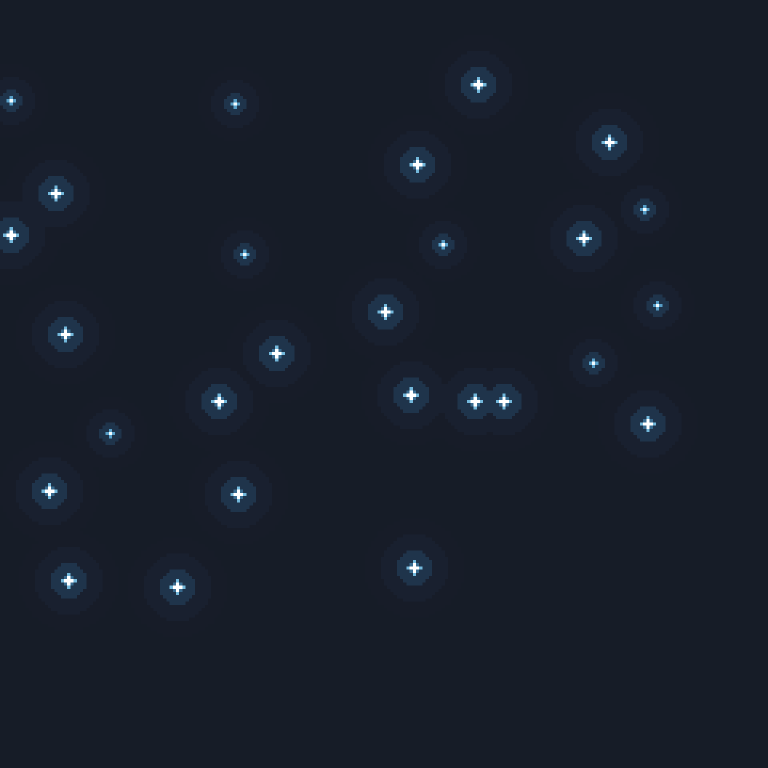
Reproduce this background procedurally as a WebGL 2 fragment shader.

```glsl
#version 300 es
precision highp float;

uniform vec2 u_resolution;
out vec4 fragColor;

const float GRID = 240.0;
const int STARS = 27;

// Cell of a star, spread evenly with a wavy offset
vec2 starCell(int index) {
    bool twin = index == 25;
    float n = float(twin ? index - 1 : index);
    vec2 p = fract(0.5 + n * vec2(0.7549, 0.5698));
    p += 0.025 * sin(n * vec2(5.1, 3.7) + vec2(0.0, 1.3));
    p.x = clamp(p.x, 0.015, 0.985);

    // The lower edge of the field rises towards the right
    float horizon = mix(0.2, 0.42, smoothstep(0.5, 0.68, p.x));
    p.y = mix(horizon, 0.95, clamp(p.y, 0.0, 1.0));
    return floor(p * GRID) + (twin ? vec2(9.0, 0.0) : vec2(0.0));
}

// Stepped glow with a cross-shaped core; offset is in whole cells
vec3 star(vec2 offset, bool small) {
    vec2 a = abs(offset);
    float radius = length(a);
    float steps = a.x + a.y;
    bool onAxis = min(a.x, a.y) < 0.5;

    vec3 color = vec3(0.0);
    if (radius < (small ? 11.5 : 15.6)) color = vec3(0.089, 0.111, 0.158);
    if (radius < (small ? 7.5 : 10.5)) color = vec3(0.098, 0.124, 0.184);
    if (radius < (small ? 3.6 : 5.5)) color = vec3(0.122, 0.204, 0.294);

    if (small) {
        if (steps < 1.5) color = vec3(0.34, 0.62, 0.78);
        if (steps < 0.5) color = vec3(0.95, 0.99, 1.0);
    } else {
        if (steps < 2.5) color = onAxis ? vec3(0.45, 0.72, 0.86) : vec3(0.22, 0.42, 0.56);
        if (steps < 1.5) color = vec3(1.0);
    }
    return color;
}

vec3 sky(vec2 cell) {
    vec3 color = vec3(0.087, 0.108, 0.153);
    for (int i = 0; i < STARS; i++) {
        bool small = i % 10 > 0 && i % 10 % 3 == 0;
        color = max(color, star(cell - starCell(i), small));
    }
    return color;
}

void main() {
    // Average 2 x 2 samples to smooth the cell borders
    float scale = GRID / min(u_resolution.x, u_resolution.y);
    vec3 color = vec3(0.0);
    for (int i = 0; i < 4; i++) {
        vec2 shift = vec2(i % 2, i / 2) * 0.5 - 0.25;
        color += sky(floor((gl_FragCoord.xy + shift) * scale));
    }
    fragColor = vec4(color / 4.0, 1.0);
}
```
